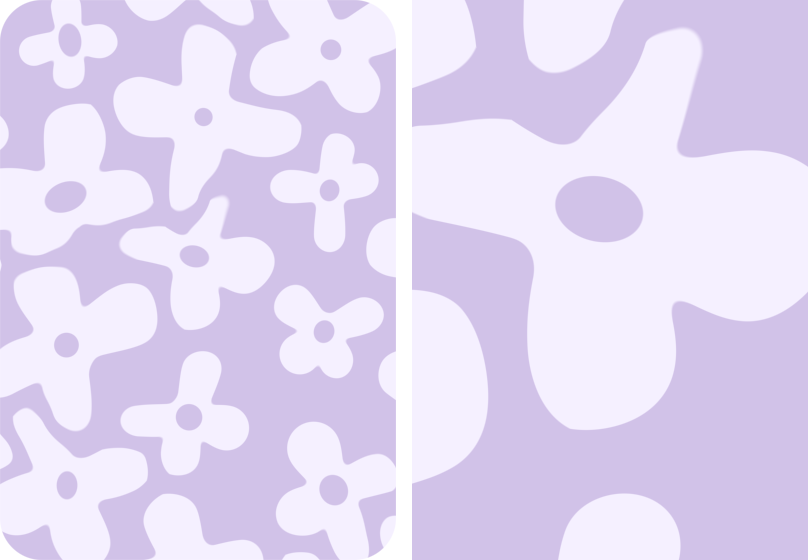
Left, the full canvas; right, a detail of the centre.
Reproduce this pattern procedurally as a WebGL 1 fragment shader.

```glsl
precision highp float;
// Pale hand-cut flowers on a lilac card with rounded white corners.
// A staggered, jittered grid holds one flower per cell; each is a smooth union
// of four swelling petals with an oval eye, and neighbours are kept apart.

uniform vec2 u_resolution;

#define CELL vec2(0.235, 0.265)
#define JITTER 0.16
#define SIZE_MIN 0.066
#define SIZE_MAX 0.124
#define GAP 0.022
#define PETAL_BLEND 0.16
#define CORNER_RADIUS 0.075
#define SEED 7.0
#define LILAC vec3(0.82, 0.76, 0.91)
#define CREAM vec3(0.96, 0.94, 1.0)

const float TAU = 6.2831853;

float hash(vec2 cell, float salt) {
  return fract(sin(dot(cell, vec2(127.1, 311.7)) + (salt + SEED) * 74.7) * 43758.545);
}

float smoothMin(float a, float b, float k) {
  float h = max(k - abs(a - b), 0.0) / k;
  return min(a, b) - h * h * k * 0.25;
}

float smoothMax(float a, float b, float k) {
  return -smoothMin(-a, -b, k);
}

// Petal from the centre outwards, widening towards its round tip
float petal(vec2 p, float angle, float len, float tipRadius) {
  vec2 tip = len * vec2(cos(angle), sin(angle));
  float along = clamp(dot(p, tip) / (len * len), 0.0, 1.0);
  return length(p - tip * along) - mix(0.34, tipRadius, smoothstep(0.1, 1.0, along));
}

// Four uneven petals, in units of the flower size
float petals(vec2 p, vec2 cell) {
  float turn = hash(cell, 1.0) * TAU;
  float d = length(p) - 0.42;
  for (int i = 0; i < 4; i++) {
    float n = float(i);
    float angle = turn + (n + 0.4 * (hash(cell, 10.0 + n) - 0.5)) * TAU / 4.0;
    float len = mix(0.78, 1.2, hash(cell, 20.0 + n));
    float tipRadius = mix(0.4, 0.54, hash(cell, 30.0 + n));
    d = smoothMin(d, petal(p, angle, len, tipRadius), PETAL_BLEND);
  }
  return d;
}

// Oval eye at the flower centre, in canvas units
float eye(vec2 p, vec2 cell) {
  float angle = hash(cell, 2.0) * TAU;
  float c = cos(angle);
  float s = sin(angle);
  float stretch = mix(1.0, 1.5, pow(hash(cell, 3.0), 2.0));
  vec2 q = vec2(c * p.x + s * p.y, c * p.y - s * p.x);
  return length(q * vec2(1.0 / stretch, 1.0)) - mix(0.016, 0.028, hash(cell, 4.0));
}

// Signed distance to all flowers, leaving a gap between the nearest two
float flowers(vec2 p) {
  float column = floor(p.x / CELL.x);
  float nearest = 1.0;
  float second = 1.0;
  float hole = 1.0;
  for (int i = -1; i <= 1; i++) {
    float x = column + float(i);
    float stagger = 0.5 * mod(x, 2.0);
    float row = floor(p.y / CELL.y - stagger);
    for (int j = -1; j <= 1; j++) {
      vec2 cell = vec2(x, row + float(j));
      vec2 jitter = JITTER * (vec2(hash(cell, 5.0), hash(cell, 6.0)) - 0.5);
      vec2 q = p - (cell + vec2(0.5, 0.5 + stagger) + jitter) * CELL;
      float size = mix(SIZE_MIN, SIZE_MAX, hash(cell, 7.0));
      float d = size * petals(q / size, cell);
      second = min(second, max(nearest, d));
      nearest = min(nearest, d);
      hole = min(hole, eye(q, cell));
    }
  }
  float parted = smoothMax(nearest, 0.5 * (nearest - second + GAP), 0.025);
  return max(parted, -hole);
}

float roundedCard(vec2 p, vec2 halfSize) {
  vec2 q = abs(p) - halfSize + CORNER_RADIUS;
  return length(max(q, 0.0)) + min(max(q.x, q.y), 0.0) - CORNER_RADIUS;
}

void main() {
  vec2 p = gl_FragCoord.xy / u_resolution.y;
  vec2 card = u_resolution / u_resolution.y;
  float soft = 0.8 / u_resolution.y;

  vec3 color = mix(CREAM, LILAC, smoothstep(-soft, soft, flowers(p)));
  float outside = smoothstep(-soft, soft, roundedCard(p - 0.5 * card, 0.5 * card));
  gl_FragColor = vec4(mix(color, vec3(1.0), outside), 1.0);
}
```
